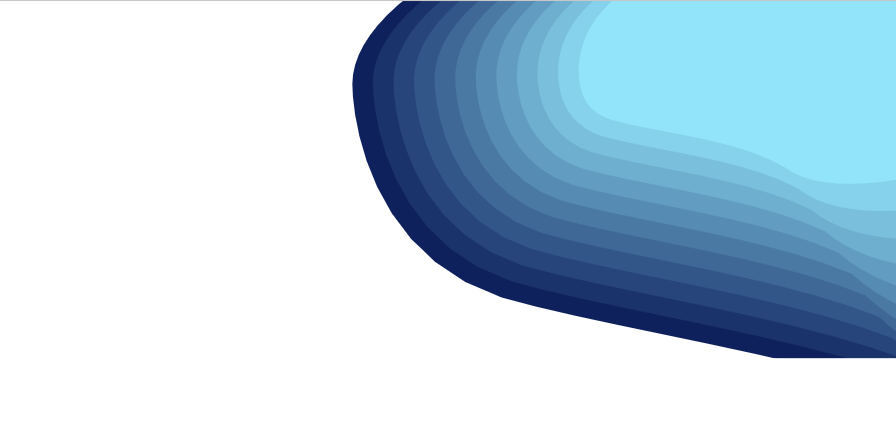
Reproduce this background procedurally as a Shadertoy shader.

```glsl
// Nested blue waves sweep in from the upper right over a white ground.
// Each layer is a chain of cubic curves blended between an outer and an
// inner contour; distance to the sampled chain gives smooth flat fills.

#define LAYERS 12
#define CURVES 4
#define STEPS 10
#define GRID_HEIGHT 384.0
#define FLOOR_Y 307.0
#define RULE_WIDTH 0.9
#define NAVY vec3(0.060, 0.130, 0.365)
#define SKY vec3(0.570, 0.893, 0.980)
#define PAPER vec3(1.0)
#define RULE_GRAY vec3(0.78)

// Control points on a 768 x 384 grid, y pointing down.
// Neighbouring cubics share an end point.
const vec2 OUTER[13] = vec2[13](
    vec2(362, -12), vec2(322, 16), vec2(302, 45),
    vec2(302, 72), vec2(302, 100), vec2(316, 218),
    vec2(430, 255), vec2(520, 281), vec2(690, 305),
    vec2(800, 345), vec2(840, 385), vec2(880, 415), vec2(920, 450));

const vec2 INNER[13] = vec2[13](
    vec2(541, -12), vec2(508, 10), vec2(496, 36),
    vec2(496, 60), vec2(496, 85), vec2(506, 97),
    vec2(525, 103), vec2(570, 115), vec2(630, 119),
    vec2(672, 143), vec2(694, 160), vec2(735, 162), vec2(790, 150));

vec2 controlPoint(int index, float blend) {
    return mix(OUTER[index], INNER[index], blend);
}

vec2 cubic(vec2 a, vec2 b, vec2 c, vec2 d, float t) {
    float s = 1.0 - t;
    return s * s * s * a + 3.0 * s * t * (s * b + t * c) + t * t * t * d;
}

float segmentDistanceSq(vec2 p, vec2 a, vec2 b) {
    vec2 ap = p - a, ab = b - a;
    vec2 offset = ap - ab * clamp(dot(ap, ab) / dot(ab, ab), 0.0, 1.0);
    return dot(offset, offset);
}

// Signed distance to one contour, negative on its upper right side.
// The side comes from counting crossings of a ray cast to the left.
float contourDistance(vec2 p, float blend) {
    float nearest = 1e9;
    float side = 1.0;
    for (int i = 0; i < CURVES; i++) {
        vec2 a = controlPoint(3 * i, blend);
        vec2 b = controlPoint(3 * i + 1, blend);
        vec2 c = controlPoint(3 * i + 2, blend);
        vec2 d = controlPoint(3 * i + 3, blend);
        vec2 start = a;
        for (int j = 1; j <= STEPS; j++) {
            vec2 end = cubic(a, b, c, d, float(j) / float(STEPS));
            nearest = min(nearest, segmentDistanceSq(p, start, end));
            if ((start.y > p.y) != (end.y > p.y)) {
                float h = (p.y - start.y) / (end.y - start.y);
                if (mix(start.x, end.x, h) < p.x) side = -side;
            }
            start = end;
        }
    }
    return side * sqrt(nearest);
}

// Antialiased coverage of the region where distance is negative.
float coverage(float distance, float pixel) {
    return clamp(0.5 - distance / pixel, 0.0, 1.0);
}

void mainImage(out vec4 fragColor, in vec2 fragCoord) {
    float pixel = GRID_HEIGHT / iResolution.y;
    vec2 p = vec2(fragCoord.x, iResolution.y - fragCoord.y) * pixel;
    vec3 color = PAPER;

    // Stack the layers from the navy rim to the sky blue core
    if (p.y < FLOOR_Y + pixel) {
        for (int k = 0; k < LAYERS; k++) {
            float blend = float(k) / float(LAYERS - 1);
            float d = contourDistance(p, blend);
            if (d > pixel) break;
            color = mix(color, mix(NAVY, SKY, blend), coverage(d, pixel));
        }
    }

    // Straight cut below the waves, then the hairline along the top
    color = mix(PAPER, color, coverage(p.y - FLOOR_Y, pixel));
    color = mix(color, RULE_GRAY, coverage(p.y - RULE_WIDTH, pixel));
    fragColor = vec4(color, 1.0);
}
```
